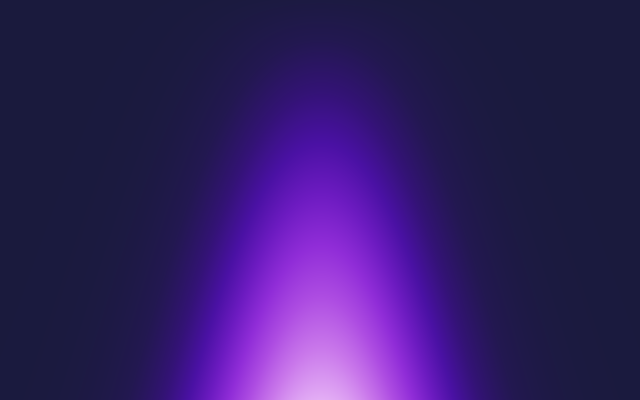
Reproduce this background procedurally as a Shadertoy shader.

```glsl
// Violet light beam rising from the bottom edge and fading into a dark navy field.

const float BEAM_CENTER = 0.502;  // horizontal axis, share of the width
const float BEAM_HEIGHT = 1.03;   // where the axis fades out, share of the height
const float BASE_WIDTH  = 0.21;   // Gaussian spread at the bottom
const float TAPER       = 0.07;   // spread lost from bottom to top

// Evenly spaced colours from the unlit field to the hottest core
const int STOP_COUNT = 9;
const vec3 GLOW_RAMP[STOP_COUNT] = vec3[STOP_COUNT](
    vec3(0.102, 0.103, 0.240),
    vec3(0.135, 0.093, 0.315),
    vec3(0.200, 0.073, 0.460),
    vec3(0.288, 0.065, 0.640),
    vec3(0.425, 0.105, 0.755),
    vec3(0.565, 0.175, 0.845),
    vec3(0.680, 0.300, 0.885),
    vec3(0.790, 0.470, 0.920),
    vec3(0.890, 0.680, 0.960)
);

// Linear height fade times a Gaussian that narrows upward
float beamGlow(vec2 uv) {
    float spread = BASE_WIDTH - TAPER * uv.y;
    float offset = (uv.x - BEAM_CENTER) / spread;
    float heightFade = max(1.0 - uv.y / BEAM_HEIGHT, 0.0);
    return heightFade * exp(-offset * offset);
}

vec3 glowColor(float glow) {
    float position = clamp(glow, 0.0, 1.0) * float(STOP_COUNT - 1);
    int stop = min(int(position), STOP_COUNT - 2);
    return mix(GLOW_RAMP[stop], GLOW_RAMP[stop + 1], position - float(stop));
}

void mainImage(out vec4 fragColor, in vec2 fragCoord) {
    vec2 uv = fragCoord / iResolution.xy;
    fragColor = vec4(glowColor(beamGlow(uv)), 1.0);
}
```
